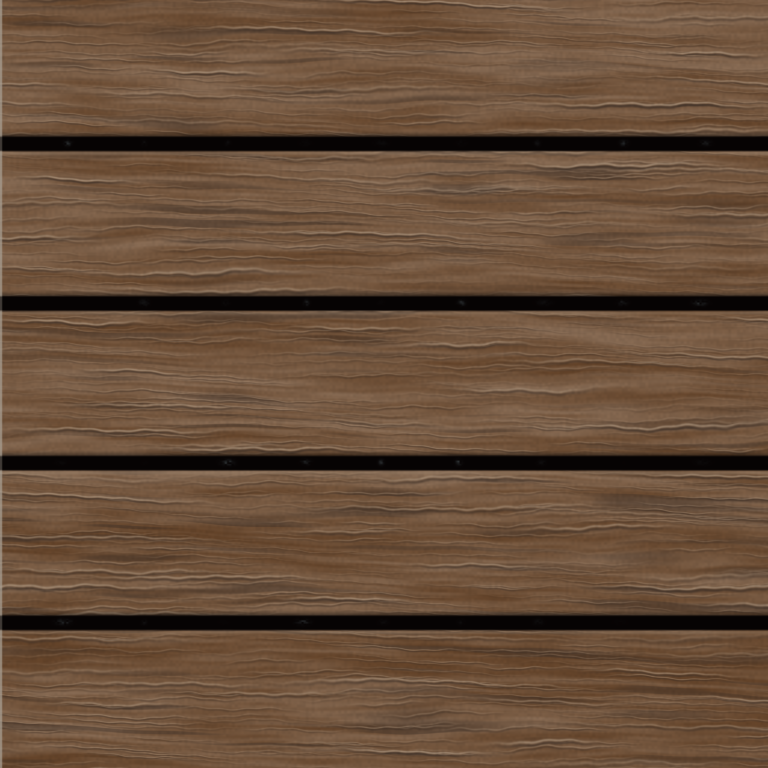
Reproduce this texture procedurally as a Shadertoy shader.

```glsl
// Horizontal composite deck boards split by dark gaps with faint clip glints.
// The grain is stretched noise bent by layered sines; scattered cellular
// streaks add embossed ridges, each a pale line with a dark groove below it.

const float PITCH      = 0.2079;   // board plus gap
const float GAP_WIDTH  = 0.0190;
const float GAP_START  = 0.1890;   // centre of the lowest gap
const float CLIP_PITCH = 0.1035;
const float CLIP_START = 0.0850;
const float RIM_WIDTH  = 0.0028;   // pale strip on the left side

const vec2 FINE_CELL   = vec2(0.17, 0.0105);
const vec2 COARSE_CELL = vec2(0.30, 0.0360);
const float FINE_LINE   = 0.0010;
const float COARSE_LINE = 0.0015;

const vec3 BROWN  = vec3(0.385, 0.260, 0.160);
const vec3 TAN    = vec3(0.515, 0.405, 0.315);
const vec3 GROOVE = vec3(0.240, 0.185, 0.150);
const vec3 RIDGE  = vec3(0.640, 0.550, 0.460);
const vec3 BLACK  = vec3(0.025, 0.012, 0.012);
const vec3 GLINT  = vec3(0.190, 0.210, 0.220);
const vec3 RIM    = vec3(0.660, 0.620, 0.570);

vec3 hash3(vec2 p) {
    vec3 q = fract(p.xyx * vec3(0.1031, 0.1030, 0.0973));
    q += dot(q, q.yxz + 33.33);
    return fract((q.xxy + q.yzz) * q.zyx);
}

float noise(vec2 p) {
    vec2 i = floor(p), f = fract(p);
    f = f * f * (3.0 - 2.0 * f);
    vec2 e = vec2(0.0, 1.0);
    return mix(mix(hash3(i).x, hash3(i + e.yx).x, f.x),
               mix(hash3(i + e).x, hash3(i + e.yy).x, f.x), f.y);
}

// One tapered wavy streak per cell: x = pale ridge, y = groove below it.
vec2 streaks(vec2 p, vec2 cell, float lineWidth, float seed) {
    float w = max(lineWidth, 0.6 / iResolution.y);
    vec2 q = p / cell, id = floor(q), relief = vec2(0.0);
    for (int j = -1; j <= 1; j++)
    for (int i = -1; i <= 1; i++) {
        vec2 c = id + vec2(i, j);
        vec3 r = hash3(c + seed);
        vec2 d = (q - c - r.xy) * cell;
        float reach = cell.x * mix(0.30, 0.95, r.z);
        float taper = 1.0 - smoothstep(0.2, 1.0, abs(d.x) / reach);
        d.y += 0.0011 * sin(d.x * 65.0 + r.x * 40.0)
             + 0.0006 * sin(d.x * 190.0 + r.y * 40.0);
        vec2 offset = vec2(d.y, d.y + 2.0 * w) / (w * vec2(1.0, 1.3));
        float strength = taper * mix(0.25, 1.0, fract(r.z * 7.3 + r.x));
        relief = max(relief, exp(-offset * offset) * strength);
    }
    return relief;
}

vec3 woodColor(vec2 uv, float board) {
    // Grain drifts down to the right, with a different bend on every board
    float phase = hash3(vec2(board + 20.0, 7.0)).x * 6.283;
    vec2 p = uv + vec2(board * 3.7 + 20.0, 5.0);
    p.y += 0.018 * uv.x + 0.0045 * sin(uv.x * 7.0 + phase + uv.y * 30.0)
         + 0.0018 * sin(uv.x * 19.0 + phase * 2.0 + uv.y * 55.0)
         + 0.0007 * sin(uv.x * 53.0 + phase * 3.0);

    // Layered tone, greyer toward the top of the canvas
    float tone = 0.30 * noise(p * vec2(2.0, 28.0))
               + 0.36 * noise(p * vec2(5.0, 95.0))
               + 0.34 * noise(p * vec2(14.0, 240.0));
    tone = 0.52 + (tone - 0.5) * 1.7 + 0.30 * (uv.y - 0.5);
    vec3 color = mix(BROWN, TAN, clamp(tone, 0.0, 1.0));

    // Dark pores, then ridges that thin out over the smooth patches
    float density = smoothstep(0.2, 0.65, noise(p * vec2(2.2, 22.0) + 31.0));
    float pores = smoothstep(0.62, 0.92, noise(p * vec2(6.0, 150.0) + 11.0));
    vec2 fine = streaks(p, FINE_CELL, FINE_LINE, 3.0) * mix(0.25, 0.75, density);
    vec2 coarse = streaks(p, COARSE_CELL, COARSE_LINE, 47.0);
    color = mix(color, GROOVE, pores * mix(0.15, 0.45, density));
    color = mix(color, GROOVE, max(fine.y * 0.60, coarse.y * 0.70));
    color = mix(color, RIDGE, max(fine.x * 0.55, coarse.x * 0.75));
    return color * (0.96 + 0.08 * noise(uv * 260.0));
}

vec3 gapColor(float x, float offset, float gap) {
    float t = (x - CLIP_START) / CLIP_PITCH + 0.5;
    vec3 r = hash3(vec2(floor(t) + 9.0, gap + 15.0));
    vec2 d = vec2((fract(t) - 0.5) * CLIP_PITCH + (r.x - 0.5) * 0.012, offset - 0.001);
    d /= vec2(mix(0.003, 0.009, r.y), 0.0035);
    float speckle = noise(vec2(x * 330.0, offset * 400.0 + gap * 9.0 + 50.0));
    return mix(BLACK, GLINT, exp(-dot(d, d)) * r.z * r.z * speckle);
}

void mainImage(out vec4 fragColor, in vec2 fragCoord) {
    vec2 uv = fragCoord / iResolution.xy;
    float pixel = 1.0 / iResolution.y;

    // Board index and distances to its lower and upper edges
    float t = (uv.y - GAP_START) / PITCH;
    float h = fract(t) * PITCH;
    float low = h - 0.5 * GAP_WIDTH;
    float high = PITCH - 0.5 * GAP_WIDTH - h;

    // Rounded edges: shaded below, a soft highlight above
    vec3 wood = woodColor(uv, floor(t));
    wood *= mix(0.55, 1.0, smoothstep(-0.001, 0.008, low));
    float lip = (high - 0.003) / 0.0025;
    wood = mix(wood, RIDGE, 0.32 * exp(-lip * lip));

    float offset = h < 0.5 * PITCH ? h : h - PITCH;
    float soft = max(pixel, 0.0018);
    float cover = smoothstep(-soft, soft, min(low, high));
    vec3 color = mix(gapColor(uv.x, offset, floor(t + 0.5)), wood, cover);

    float rim = 1.0 - smoothstep(RIM_WIDTH - pixel, RIM_WIDTH + pixel, uv.x);
    color = mix(color, RIM, rim * mix(0.35, 0.75, cover));
    fragColor = vec4(color, 1.0);
}
```
